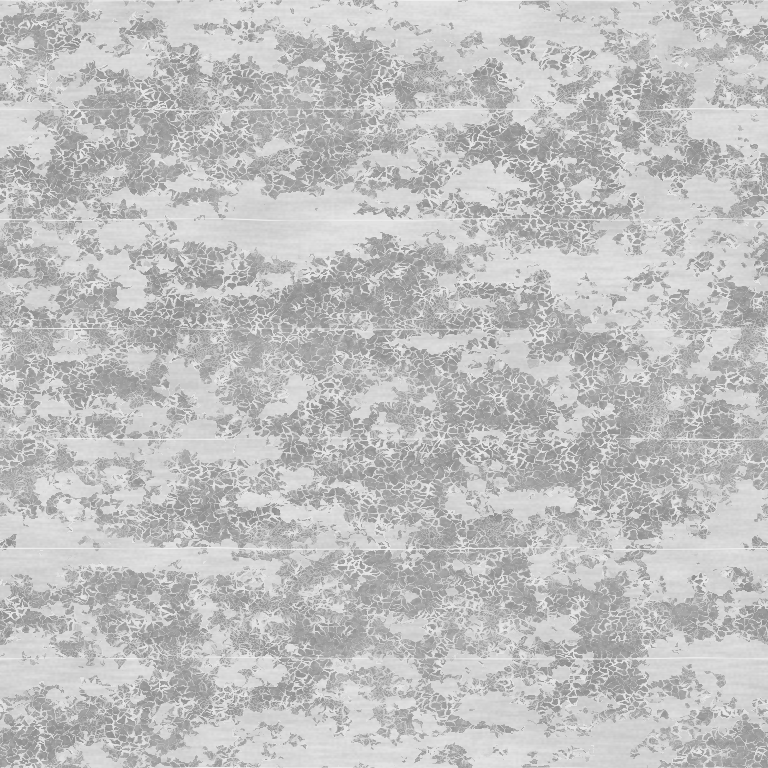
Give the GLSL for this texture, as a Shadertoy shader.

```glsl
// Seven horizontal grey planks with crackled, flaking paint over pale bare wood.
#define PLANKS 7.0            // boards from bottom to top
#define CELLS vec2(96, 130)   // paint flakes across and down
#define CHIPS vec2(190, 270)  // small chips that fray the flakes
#define COVER 0.635           // amount of paint left, 0.5 = half
#define CRACK 0.03            // thinnest crack, in flake widths
#define SEAM 0.0006           // half width of the line between planks
#define PAINT_DARK 0.565
#define PAINT_LIGHT 0.675
#define CRACK_TONE 0.83
#define WOOD_DARK 0.79
#define WOOD_LIGHT 0.885
#define SEAM_TONE 0.94

float hash(vec2 p, float seed) {
    vec3 q = fract(vec3(p, seed) * vec3(0.1031, 0.1030, 0.0973));
    q += dot(q, q.yzx + 33.33);
    return fract((q.x + q.y) * q.z);
}

// Value noise that wraps over the unit square; freq must be whole numbers.
float noise(vec2 uv, vec2 freq, float seed) {
    vec2 p = uv * freq, i = floor(p), f = fract(p);
    f = f * f * (3.0 - 2.0 * f);
    vec2 a = mod(i, freq), b = mod(i + 1.0, freq);
    return mix(mix(hash(a, seed), hash(vec2(b.x, a.y), seed), f.x),
               mix(hash(vec2(a.x, b.y), seed), hash(b, seed), f.x), f.y);
}

float fbm(vec2 uv, vec2 freq, float seed) {
    float sum = 0.0, amp = 0.533;
    for (int k = 0; k < 4; k++) {
        sum += amp * noise(uv, freq, seed + float(k));
        freq *= 2.0;
        amp *= 0.5;
    }
    return sum;
}

// How much paint survives: broad patches, streaks per plank, bare upper edges.
float coverage(vec2 uv) {
    float row = mod(floor(uv.y * PLANKS), PLANKS);
    float below = 1.0 - fract(uv.y * PLANKS);
    float broad = fbm(uv, vec2(5, 7), 3.0) - 0.5;
    float streak = fbm(uv, vec2(8, 26), 20.0 + 7.0 * row) - 0.5;
    float fine = fbm(uv, vec2(34, 58), 11.0) - 0.5;
    float middle = -0.06 * cos(6.2832 * uv.y);
    float bareEdge = smoothstep(0.4, 0.75, noise(uv, vec2(5, PLANKS), 90.0 + row))
                   * smoothstep(0.3, 0.05, below);
    return COVER + 0.75 * broad + 0.7 * streak + 1.05 * fine + middle - 0.22 * bareEdge;
}

// Voronoi flakes: xy = centre of the nearest cell, z = distance to its border.
vec3 flake(vec2 uv, vec2 grid, float seed) {
    vec2 p = uv * grid, base = floor(p), near = vec2(9), next = vec2(9);
    for (int y = -1; y <= 1; y++)
    for (int x = -1; x <= 1; x++) {
        vec2 cell = base + vec2(x, y), id = mod(cell, grid);
        vec2 d = cell + vec2(hash(id, seed), hash(id, seed + 5.0)) - p;
        if (dot(d, d) < dot(near, near)) { next = near; near = d; }
        else if (dot(d, d) < dot(next, next)) next = d;
    }
    float border = (dot(next, next) - dot(near, near)) / (2.0 * length(next - near) + 1e-4);
    return vec3((p + near) / grid, border);
}

void mainImage(out vec4 fragColor, in vec2 fragCoord) {
    vec2 uv = fragCoord / iResolution.xy;
    float px = 1.0 / iResolution.y;

    // Bend the cells so that flakes get ragged outlines
    vec2 bend = vec2(fbm(uv, vec2(80, 100), 41.0), fbm(uv, vec2(80, 100), 47.0)) - 0.5;
    vec2 q = uv + 0.014 * bend;
    vec3 big = flake(q, CELLS, 1.0);
    vec3 small = flake(q, CHIPS, 2.0);

    // Whole flakes drop first, then chips break off around the gaps
    float bigCover = coverage(big.xy);
    float drop = hash(floor(big.xy * 2000.0), 7.0) - 0.5;
    float chip = hash(floor(small.xy * 2000.0), 8.0) - 0.5;
    float keep = smoothstep(0.49, 0.51, bigCover + 0.22 * drop);
    keep *= smoothstep(0.45, 0.47, coverage(small.xy) + 0.38 * chip);

    // Cracks close up in places and gape where the paint is worn
    float gape = noise(uv, vec2(75, 95), 60.0);
    float worn = smoothstep(0.85, 0.45, bigCover);
    float width = CRACK + 0.20 * (gape - 0.3) + 0.14 * worn * gape;
    float soft = 0.5 * px * CELLS.y;
    float solid = smoothstep(width - soft, width + soft, big.z);
    float hair = 0.16 * smoothstep(0.45, 0.8, fbm(uv, vec2(14, 20), 64.0)) + 0.1 * worn;
    float softHair = 0.5 * px * CHIPS.y;
    solid *= mix(1.0, smoothstep(hair - softHair, hair + softHair, small.z), step(0.05, hair) * 0.7);

    // Bare wood with long grain, fine dust and pale scuffs
    float grain = fbm(uv, vec2(24, 220), 70.0) - 0.5;
    float scuff = fbm(uv, vec2(9, 14), 76.0);
    float dust = noise(uv, vec2(300, 340), 79.0) - 0.5;
    float wood = mix(WOOD_DARK, WOOD_LIGHT,
        clamp(0.5 + 0.9 * grain + 1.1 * (scuff - 0.5) + 0.35 * dust, 0.0, 1.0));

    // Paint tone varies by patch, flake and chip
    float patchTone = fbm(uv, vec2(8, 24), 82.0) - 0.5;
    float speck = noise(uv, vec2(260, 360), 88.0) - 0.5;
    float paint = mix(PAINT_DARK, PAINT_LIGHT,
        clamp(0.5 + 1.1 * patchTone + 0.6 * speck + 0.4 * chip + 0.25 * drop, 0.0, 1.0));
    float crackTone = CRACK_TONE + 0.16 * (gape - 0.5);
    float tone = mix(wood, mix(crackTone, paint, solid), keep);

    // Seams: thin bright lines that fade and break along their length
    float wave = 0.003 * (noise(uv, vec2(11, PLANKS), 95.0) - 0.5);
    float seamY = (fract((uv.y + wave) * PLANKS + 0.5) - 0.5) / PLANKS;
    float wear = smoothstep(0.2, 0.75, fbm(uv, vec2(18, PLANKS), 97.0));
    float line = smoothstep(SEAM + 0.7 * px, SEAM - 0.5 * px, abs(seamY));
    tone = mix(tone, SEAM_TONE, (0.2 + 0.8 * wear) * line);

    fragColor = vec4(vec3(tone), 1.0);
}
```
